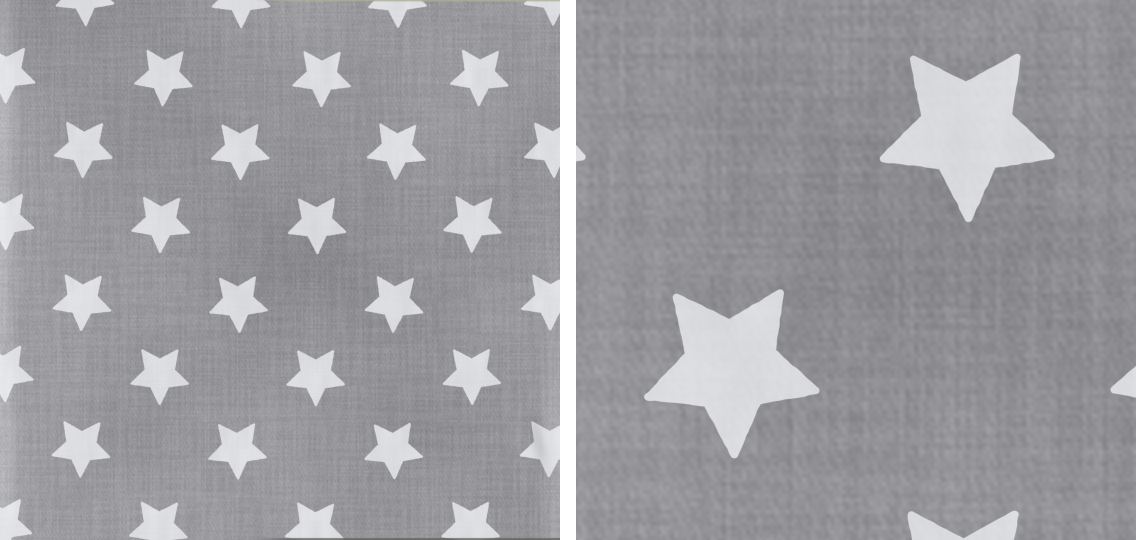
Left, the full canvas; right, a detail of the centre.
Reproduce this pattern procedurally as a WebGL 2 fragment shader.

```glsl
#version 300 es
precision highp float;

#define COLUMN_PITCH 0.2786
#define ROW_PITCH 0.1344
#define STAR_TIP 0.0525
#define STAR_NOTCH 0.0260
#define STAR_ROUNDING 0.0022
#define TILT_AMOUNT 0.09
#define WEAVE_CONTRAST 0.085
#define RIB_COUNT 150.0
#define CLOTH_GRAY vec3(0.594, 0.592, 0.608)
#define STAR_WHITE vec3(0.862, 0.870, 0.882)

uniform vec2 u_resolution;
out vec4 fragColor;

const float PI = 3.14159;

float hash(vec2 p) {
  return fract(sin(dot(p, vec2(12.9898, 78.233))) * 43758.5453);
}

float noise(vec2 p) {
  vec2 cell = floor(p), f = fract(p);
  f = f * f * (3.0 - 2.0 * f);
  float near = mix(hash(cell), hash(cell + vec2(1, 0)), f.x);
  float far = mix(hash(cell + vec2(0, 1)), hash(cell + vec2(1, 1)), f.x);
  return mix(near, far, f.y);
}

// Signed distance to a rounded five-pointed star with one tip along +y
float starDistance(vec2 q) {
  float sector = PI / 5.0;
  float angle = mod(atan(q.x, q.y) + sector, 2.0 * sector) - sector;
  q = length(q) * vec2(cos(angle), abs(sin(angle)));
  vec2 tip = vec2(STAR_TIP, 0.0);
  vec2 edge = STAR_NOTCH * vec2(cos(sector), sin(sector)) - tip;
  vec2 w = q - tip;
  float side = edge.x * w.y - edge.y * w.x;
  vec2 gap = w - edge * clamp(dot(w, edge) / dot(edge, edge), 0.0, 1.0);
  return -sign(side) * length(gap) - STAR_ROUNDING;
}

// Centre of a star, with the drift and pull of the stretched cloth
vec2 starCentre(float column, float row) {
  float x = 0.151 - 0.001 * row + COLUMN_PITCH * (column + 0.5 * mod(row, 2.0));
  float pull = exp(-pow(row - 1.1, 2.0) / 0.6);
  float sag = pow((x - 0.55) / 0.55, 2.0);
  float y = ROW_PITCH * row - 0.0013 + 0.004 * cos(2.0 * PI / 3.0 * (row - 1.2));
  return vec2(x + 0.012 * pull * x, y - 0.007 * sag);
}

// Distance to the nearest star of the staggered rows
float starField(vec2 p) {
  float nearest = 1.0;
  float middleRow = round(p.y / ROW_PITCH);
  for (float step = -1.0; step <= 1.0; step++) {
    float row = middleRow + step;
    float column = round((p.x - starCentre(0.0, row).x) / COLUMN_PITCH);
    vec2 q = p - starCentre(column, row);
    float tilt = (hash(vec2(column, row) + 3.7) - 0.5) * TILT_AMOUNT;
    q = mat2(cos(tilt), sin(tilt), -sin(tilt), cos(tilt)) * q;
    nearest = min(nearest, starDistance(q));
  }
  return nearest;
}

// Long threads both ways, fine grain and slanted ribs, centred on zero
float weave(vec2 p) {
  float warp = noise(p * vec2(330.0, 14.0)) - 0.5;
  float weft = noise(p * vec2(16.0, 310.0) + 40.0) - 0.5;
  float grain = noise(p * 420.0) - 0.5;
  float ribs = sin(2.0 * PI * RIB_COUNT * (p.x - 0.55 * p.y));
  return 0.5 * warp + 0.4 * weft + 0.5 * grain + 0.09 * ribs;
}

// Soft light and shade over the whole cloth
float shading(vec2 p, float height) {
  float patches = 0.65 * noise(p * 4.0 + 7.0) + 0.35 * noise(p * 9.0) - 0.5;
  float shade = 0.07 * patches;
  shade += 0.08 * (1.0 - smoothstep(0.0, 0.045, p.x));
  shade += 0.03 * (1.0 - smoothstep(0.0, 0.3, p.x)) * p.y / height;
  shade += 0.07 * smoothstep(0.95, 1.0, p.x) * smoothstep(0.3, 0.9, p.y);
  vec2 hollow = (p - vec2(0.62, 0.47)) / vec2(0.28, 0.16);
  return shade - 0.035 * exp(-dot(hollow, hollow));
}

void main() {
  float pixel = 1.0 / u_resolution.x;
  float height = u_resolution.y * pixel;
  vec2 p = gl_FragCoord.xy * pixel;
  p.y = height - p.y;

  float shade = shading(p, height);
  float threads = weave(p) * WEAVE_CONTRAST;
  vec3 cloth = CLOTH_GRAY + shade + threads;

  // Printed stars, with faint creases and less visible weave
  float crease = noise(p * vec2(55.0, 22.0)) - 0.5;
  vec3 ink = STAR_WHITE + 0.3 * shade + 0.25 * threads + 0.03 * crease;
  float edge = starField(p) + 0.0006 * (noise(p * 260.0) - 0.5);
  float cover = 1.0 - smoothstep(-0.8 * pixel, 0.8 * pixel, edge);
  vec3 color = mix(cloth, ink, cover);

  // Fold near the lower right corner
  vec2 fold = (p - vec2(0.962 + 0.2 * (p.y - 0.79), 0.79)) / vec2(0.012, 0.045);
  color -= 0.09 * exp(-dot(fold, fold));

  // Pale hem at the top and dark gap at the bottom
  float right = smoothstep(0.44, 0.54, p.x);
  float hem = right * (1.0 - smoothstep(0.001, 0.004, p.y));
  float gap = right * smoothstep(height - 0.005, height - 0.002, p.y);
  color = mix(color, vec3(0.70, 0.68, 0.58), 0.8 * hem);
  color = mix(color, vec3(0.38), 0.8 * gap);

  fragColor = vec4(color, 1.0);
}
```
